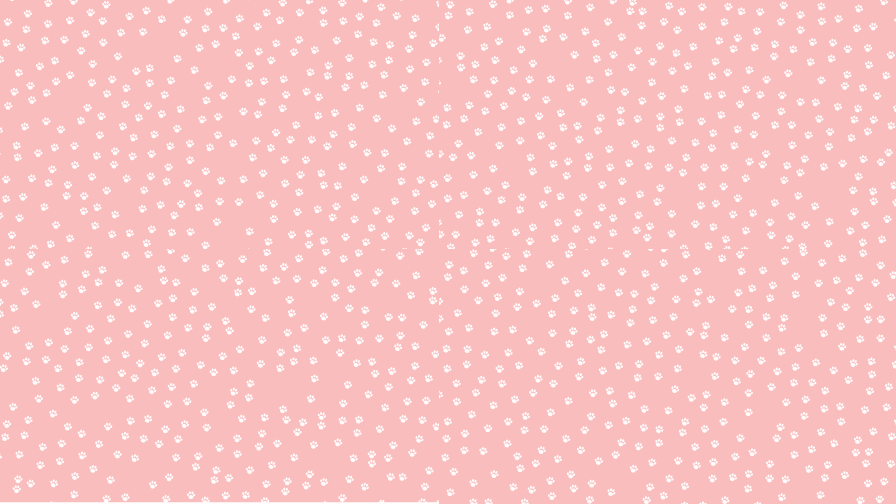
Write a Shadertoy shader that draws this pattern.

```glsl
// Small white paw prints scattered over a soft pink ground, in four cut tiles.

const vec3 PINK = vec3(0.980, 0.740, 0.742);
const vec3 WHITE = vec3(1.0, 0.988, 0.988);

// Lengths are in canvas heights, angles in radians.
const float CELL = 0.0387;       // mean spacing of the prints
const float PAW_RADIUS = 0.0081; // half the width of a print
const vec2 JITTER = vec2(0.20, 0.28); // largest shift across and along a column
const float COLUMN_LEAN = 0.24;  // sideways drift of the columns per height
const float COLUMN_STEP = 0.35;  // rise from column to column, in cells
const float GAP_CHANCE = 0.06;   // share of cells left empty
const float PAW_TILT = -0.27;    // mean lean of the prints
const float TILT_SPREAD = 0.20;  // variation of the lean
const vec2 SEAM = vec2(0.49, 0.506); // where the tiles meet, 0 to 1
const float STRIP_HEIGHT = 0.0036;   // white strip below the left tiles
const int SAMPLES = 3;           // antialiasing samples per axis

// Integer hash, three values from 0 to 1.
vec3 hash3(ivec3 cell) {
    uvec3 v = uvec3(cell + 1024) * 1664525u + 1013904223u;
    v += v.yzx * v.zxy;
    v ^= v >> 16u;
    v += v.yzx * v.zxy;
    return vec3(v >> 8u) / 16777216.0;
}

vec2 rotate(vec2 p, float angle) {
    float c = cos(angle), s = sin(angle);
    return vec2(c * p.x - s * p.y, s * p.x + c * p.y);
}

// Approximate signed distance to an ellipse.
float ellipse(vec2 p, vec2 radii) {
    return (length(p / radii) - 1.0) * min(radii.x, radii.y);
}

// Paw of about unit radius: a rounded pad and two mirrored pairs of toes.
float paw(vec2 p) {
    p.x = abs(p.x);
    float pad = ellipse(p - vec2(0.0, -0.42), vec2(0.58, 0.48));
    float innerToe = ellipse(rotate(p - vec2(0.31, 0.61), 0.12), vec2(0.25, 0.36));
    float outerToe = ellipse(rotate(p - vec2(0.76, 0.10), 0.35), vec2(0.24, 0.34));
    return min(pad, min(innerToe, outerToe));
}

// Signed distance to the print in the cell around p; prints stay in their cells.
float pawField(vec2 p, float aspect) {
    vec2 tile = step(SEAM * vec2(aspect, 1.0), p);

    // Leaning columns, each one a step higher than the last.
    vec2 grid = vec2(p.x - COLUMN_LEAN * p.y, p.y) / CELL + tile * vec2(0.43, 0.61);
    grid.y -= floor(grid.x) * COLUMN_STEP;
    vec2 cell = floor(grid);
    int tileId = int(tile.x + 2.0 * tile.y);
    vec3 rnd = hash3(ivec3(cell, tileId));
    if (hash3(ivec3(cell, tileId + 7)).x < GAP_CHANCE) return 1.0;

    vec2 local = (grid - cell - 0.5 - JITTER * (2.0 * rnd.xy - 1.0)) * CELL;
    local.x += COLUMN_LEAN * local.y;
    float lean = PAW_TILT + TILT_SPREAD * (2.0 * rnd.z - 1.0);
    return paw(rotate(local, -lean) / PAW_RADIUS) * PAW_RADIUS;
}

void mainImage(out vec4 fragColor, in vec2 fragCoord) {
    float pixel = 1.0 / iResolution.y;
    float aspect = iResolution.x * pixel;
    float subPixel = pixel / float(SAMPLES);

    // Average the coverage over the pixel.
    float coverage = 0.0;
    for (int j = 0; j < SAMPLES; j++) {
        for (int i = 0; i < SAMPLES; i++) {
            vec2 offset = (vec2(i, j) + 0.5) / float(SAMPLES) - 0.5;
            vec2 p = (fragCoord + offset) * pixel;
            float strip = max(p.y - STRIP_HEIGHT, p.x - SEAM.x * aspect);
            float d = min(pawField(p, aspect), strip);
            coverage += clamp(0.5 - d / subPixel, 0.0, 1.0);
        }
    }
    coverage /= float(SAMPLES * SAMPLES);

    fragColor = vec4(mix(PINK, WHITE, coverage), 1.0);
}
```
